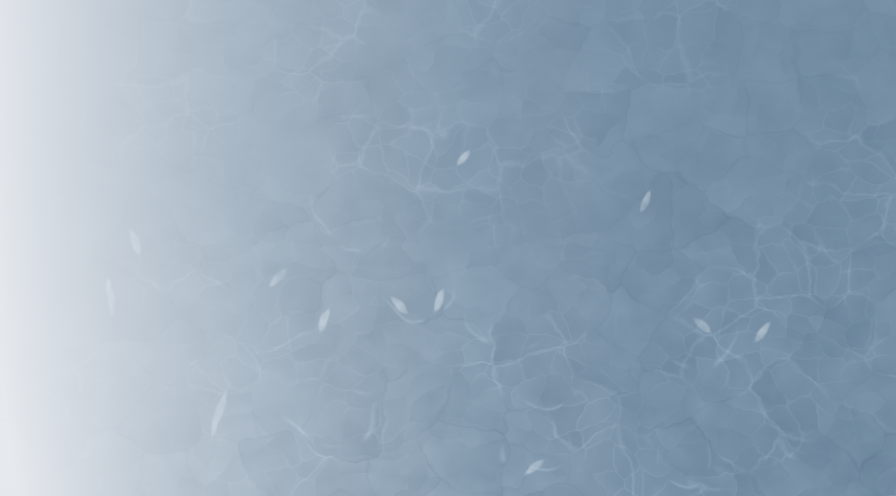
A Shadertoy shader for this texture:

```glsl
// Frosted ice: a pale glow at the left fades into steel blue over packed crystals.
// Warped Voronoi layers form the facets, broken ellipse rims the larger lumps,
// and tapered strokes with noisy edges the bright chips.

float hash(vec2 p) {
    vec3 q = fract(vec3(p.xyx) * 0.1031);
    q += dot(q, q.yzx + 33.33);
    return fract((q.x + q.y) * q.z);
}

vec2 hash2(vec2 p) {
    return vec2(hash(p), hash(p + 71.7));
}

float noise(vec2 p) {
    vec2 i = floor(p), f = fract(p);
    f = f * f * (3.0 - 2.0 * f);
    return mix(mix(hash(i), hash(i + vec2(1, 0)), f.x),
               mix(hash(i + vec2(0, 1)), hash(i + vec2(1, 1)), f.x), f.y);
}

float fbm(vec2 p) {
    float sum = 0.0, amp = 0.5;
    for (int i = 0; i < 5; i++) {
        sum += amp * noise(p);
        p = mat2(1.6, 1.2, -1.2, 1.6) * p + 5.3;
        amp *= 0.5;
    }
    return sum;
}

// x: gap to the nearest cell border, y: tilted tone of the facet
vec2 facets(vec2 p) {
    vec2 cell = floor(p), bestId = cell, bestOff = vec2(0);
    float near = 9.0, second = 9.0;
    for (int j = -1; j <= 1; j++)
    for (int i = -1; i <= 1; i++) {
        vec2 id = cell + vec2(i, j);
        vec2 off = id + 0.1 + 0.8 * hash2(id) - p;
        float d = length(off);
        if (d < near) {
            second = near;
            near = d;
            bestId = id;
            bestOff = off;
        } else second = min(second, d);
    }
    float tilt = 6.283 * hash(bestId + 13.1);
    float tone = hash(bestId + 4.7) - 0.5 + 0.8 * dot(bestOff, vec2(cos(tilt), sin(tilt)));
    return vec2(second - near, tone);
}

// Tapered stroke at c, turned by angle, of the given half length
float chip(vec2 p, vec2 c, float angle, float halfLen) {
    vec2 d = p - c;
    float along = dot(d, vec2(cos(angle), sin(angle))) / halfLen;
    float across = dot(d, vec2(-sin(angle), cos(angle)));
    float width = 0.007 * max(1.0 - along * along, 0.0);
    return smoothstep(0.004, -0.003, abs(across) - width) * smoothstep(1.2, 0.6, abs(along));
}

// Lit lower rim of an elliptical lump, broken up by noise
float lumpRim(vec2 p, vec4 lump) {
    vec2 q = (p - lump.xy) / lump.zw;
    float r = length(q) + 0.35 * (noise(p * 17.0) - 0.5);
    float line = smoothstep(0.09, 0.0, abs(r - 1.0)) + 0.25 * smoothstep(0.5, 1.0, r) * step(r, 1.0);
    return line * smoothstep(0.5, -0.8, q.y) * smoothstep(0.3, 0.65, noise(p * 24.0 + 8.0));
}

void mainImage(out vec4 fragColor, in vec2 fragCoord) {
    vec2 uv = fragCoord / iResolution.xy;
    vec2 p = fragCoord / iResolution.y;

    // Side glow
    float x = clamp(uv.x + 0.03 * (uv.y - 0.5) + 0.025 * (fbm(p * 3.0) - 0.5), 0.0, 1.0);
    vec3 col = mix(vec3(0.45, 0.55, 0.637), vec3(0.90, 0.912, 0.93), pow(1.0 - x, 2.4));

    // Packed crystals, clearer away from the glow and toward the bottom
    vec2 warp = vec2(fbm(p * 9.0), fbm(p * 9.0 + 31.0)) - 0.5;
    vec2 q = p + 0.08 * warp;
    vec2 large = facets(q * vec2(8.0, 9.5));
    vec2 small = facets(q * vec2(17.0, 22.0) + 9.0);
    float clarity = smoothstep(-0.05, 0.5, uv.x) * mix(1.0, 0.55, uv.y);
    float patches = smoothstep(0.42, 0.68, fbm(p * 7.0 + 17.0));
    float relief = 0.022 * large.y + 0.018 * small.y + 0.05 * (fbm(p * 24.0) - 0.48);
    relief += 0.045 * patches * smoothstep(0.09, 0.0, large.x);
    relief += 0.03 * patches * smoothstep(0.12, 0.0, small.x);
    relief -= 0.03 * (1.0 - patches) * smoothstep(0.08, 0.0, large.x) * noise(p * 15.0);

    // Larger rounded lumps
    vec4 lumps[8] = vec4[8](
        vec4(0.845, 0.42, 0.065, 0.07), vec4(0.67, 0.19, 0.10, 0.09),
        vec4(1.03, 0.36, 0.08, 0.07), vec4(1.08, 0.11, 0.075, 0.06),
        vec4(1.38, 0.10, 0.05, 0.08), vec4(1.41, 0.33, 0.07, 0.07),
        vec4(0.72, 0.60, 0.09, 0.10), vec4(1.10, 0.24, 0.06, 0.06));
    for (int i = 0; i < 8; i++) relief += 0.06 * lumpRim(p, lumps[i]);
    col += relief * clarity * vec3(1.0, 0.97, 0.92);

    // Bright chips: centre, angle, half length
    vec4 chips[12] = vec4[12](
        vec4(0.939, 0.683, 0.8, 0.02), vec4(0.446, 0.167, 1.25, 0.055),
        vec4(0.887, 0.394, 1.1, 0.028), vec4(0.805, 0.378, -0.8, 0.026),
        vec4(0.563, 0.434, 0.9, 0.024), vec4(0.653, 0.354, 1.2, 0.027),
        vec4(0.270, 0.512, -1.2, 0.03), vec4(0.223, 0.401, 1.6, 0.04),
        vec4(1.298, 0.596, 1.1, 0.024), vec4(1.080, 0.056, 0.7, 0.028),
        vec4(1.420, 0.343, -0.7, 0.026), vec4(1.537, 0.324, 0.9, 0.026));
    float glint = 0.0;
    for (int i = 0; i < 12; i++)
        glint = max(glint, chip(p + 0.025 * warp, chips[i].xy, chips[i].z, chips[i].w));
    col = mix(col, vec3(0.84, 0.88, 0.91), glint * (0.2 + 0.4 * noise(p * 60.0)));

    fragColor = vec4(clamp(col, 0.0, 1.0), 1.0);
}
```
